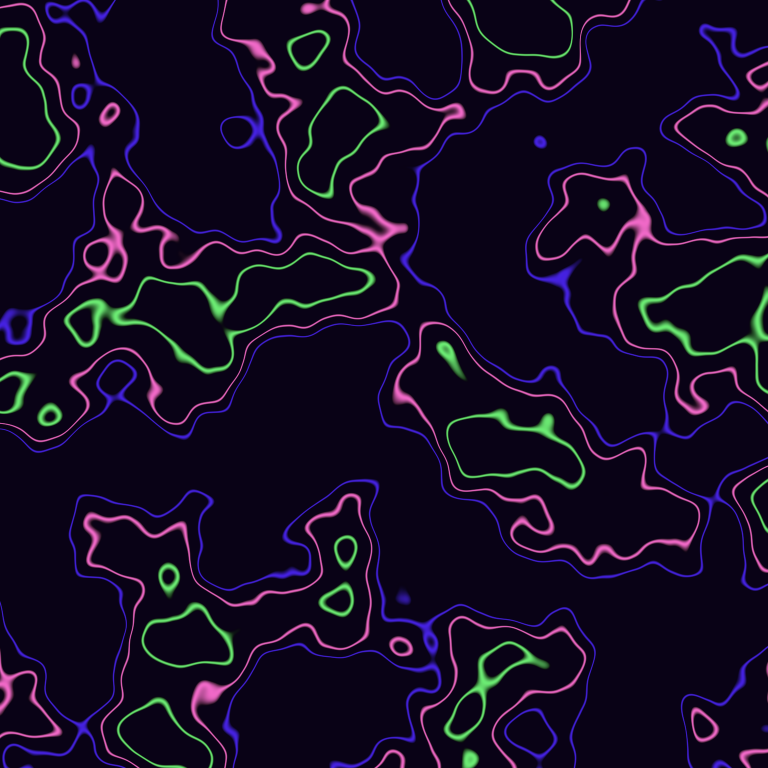
A WebGL 1 fragment shader for this pattern:

```glsl
precision highp float;

uniform vec2 u_resolution;

const vec3 BACKGROUND = vec3(0.036, 0.006, 0.085);
const vec3 BLUE = vec3(0.27, 0.13, 0.88);
const vec3 PINK = vec3(0.94, 0.41, 0.78);
const vec3 GREEN = vec3(0.42, 0.92, 0.45);
const float TAU = 6.28319;

float hash(vec2 p) {
  vec3 q = fract(vec3(p.xyx) * vec3(0.1031, 0.1030, 0.0973));
  q += dot(q, q.yzx + 33.33);
  return fract((q.x + q.y) * q.z);
}

// Dot product of a random unit gradient with the offset from its lattice point
float cornerSlope(vec2 cell, vec2 corner, vec2 f) {
  float angle = TAU * hash(cell + corner);
  return dot(vec2(cos(angle), sin(angle)), f - corner);
}

float gradientNoise(vec2 p) {
  vec2 cell = floor(p);
  vec2 f = p - cell;
  vec2 u = f * f * f * (f * (f * 6.0 - 15.0) + 10.0);
  float low = mix(cornerSlope(cell, vec2(0.0), f),
                  cornerSlope(cell, vec2(1.0, 0.0), f), u.x);
  float high = mix(cornerSlope(cell, vec2(0.0, 1.0), f),
                   cornerSlope(cell, vec2(1.0), f), u.x);
  return mix(low, high, u.y);
}

// Layered noise: broad islands with wavy coasts
float terrain(vec2 p, float gain) {
  float height = 0.0;
  float amplitude = 0.5;
  for (int i = 0; i < 3; i++) {
    height += amplitude * gradientNoise(p);
    p = p * 2.0 + vec2(17.3, 41.7);
    amplitude *= gain;
  }
  return height;
}

// Glowing level line; it swells where the terrain is flat
vec3 addContour(vec3 base, vec3 color, float height, float level, float width) {
  float glow = 1.0 - smoothstep(0.0, width, abs(height - level));
  return mix(base, color * glow, smoothstep(0.0, 0.3, glow));
}

vec3 contourMap(vec2 uv) {
  float height = terrain(uv * 5.0 + vec2(23.4, 8.6), 0.46);
  vec3 color = addContour(BACKGROUND, BLUE, height, -0.010, 0.0105);
  color = addContour(color, PINK, height, 0.055, 0.0110);
  return addContour(color, GREEN, height, 0.160, 0.0150);
}

void main() {
  float side = min(u_resolution.x, u_resolution.y);
  vec3 color = vec3(0.0);

  // Average four samples per pixel to smooth the thin lines
  for (int i = 0; i < 4; i++) {
    float n = float(i);
    vec2 offset = vec2(mod(n, 2.0), floor(n * 0.5)) * 0.5 - 0.25;
    color += contourMap((gl_FragCoord.xy + offset) / side);
  }
  gl_FragColor = vec4(color * 0.25, 1.0);
}
```
